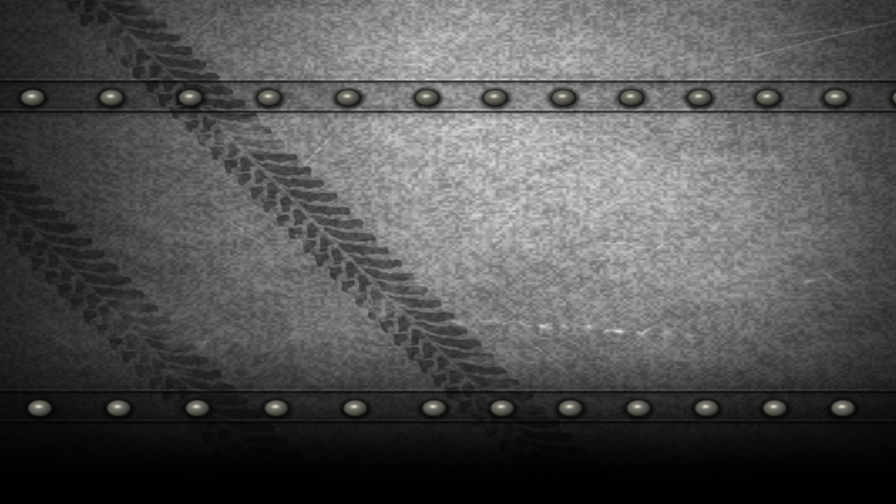
Give the GLSL for this texture, as a Shadertoy shader.

```glsl
// Worn steel plate with two riveted seams and two diagonal tyre tracks.
// Soft light pools shade noisy metal with cellular wear; seams, rivets, treads
// and scratches are distance functions in units of the canvas height.

const float SEAM_TOP = 0.808, SEAM_LOW = 0.192, SEAM_HALF = 0.030;
const float RIVET_WIDE = 0.1565, RIVET_NARROW = 0.1352;
const vec2 RIVET_SIZE = vec2(0.027, 0.0185);
const vec2 TRACK_AXIS = vec2(0.7, -0.714);
const vec2 TRACK_A = vec2(0.201, 1.0), TRACK_B = vec2(0.0, 0.622);
const float TRACK_HALF = 0.061, TREAD_PITCH = 0.037, TREAD_INK = 0.43;
const int SCRATCHES = 44;
const float AMBIENT = 0.20, MAIN_POOL = 0.40, TOP_POOL = 0.17;
const float GRAIN = 0.36, MOTTLE = 0.34;

vec2 hash2(vec2 c) {
    return fract(sin(vec2(dot(c, vec2(127.1, 311.7)), dot(c, vec2(269.5, 183.3)))) * 43758.5);
}

// Smooth value noise, 0 to 1
float noise(vec2 p) {
    vec2 id = floor(p), f = fract(p);
    f *= f * (3.0 - 2.0 * f);
    float low = mix(hash2(id).x, hash2(id + vec2(1, 0)).x, f.x);
    return mix(low, mix(hash2(id + vec2(0, 1)).x, hash2(id + 1.0).x, f.x), f.y);
}

// Distance to the nearest random cell point
float cells(vec2 p) {
    vec2 id = floor(p), f = fract(p);
    float d = 2.0;
    for (int j = -1; j <= 1; j++)
        for (int i = -1; i <= 1; i++) {
            vec2 o = vec2(i, j);
            d = min(d, length(o + hash2(id + o) - f));
        }
    return d;
}

float pool(vec2 p, vec2 centre, vec2 size) {
    vec2 d = (p - centre) / size;
    return exp(-dot(d, d));
}

// Large-scale light: two pools, dark sides and a black foot
float lighting(vec2 p) {
    float light = AMBIENT + MAIN_POOL * pool(p, vec2(1.15, 0.62), vec2(0.85, 0.43))
                + TOP_POOL * pool(p, vec2(0.88, 0.92), vec2(0.36, 0.25));
    float sides = smoothstep(-0.25, 0.50, p.x) * smoothstep(2.02, 1.32, p.x);
    return light * mix(0.42, 1.05, sides) * smoothstep(0.03, 0.36, p.y);
}

// Tapered scratch between two points
float scratch(vec2 p, vec2 a, vec2 b, float width) {
    vec2 ab = b - a;
    float t = clamp(dot(p - a, ab) / dot(ab, ab), 0.0, 1.0);
    return smoothstep(width, 0.0, length(p - a - ab * t)) * sin(3.14 * t);
}

float scratches(vec2 p, float px, float wear) {
    float sum = 0.0;
    for (int i = 0; i < SCRATCHES; i++) {
        vec2 h = hash2(vec2(i, 7)), k = hash2(vec2(i, 23));
        vec2 c = vec2(h.x * 1.78, 0.25 + 0.75 * h.y);
        float angle = (k.x - 0.4) * 2.2;
        vec2 r = vec2(cos(angle), sin(angle)) * mix(0.02, 0.13, k.y * k.y);
        sum += 0.15 * scratch(p, c - r, c + r, 0.0012 + px);
    }
    vec2 q = p + vec2(0.0, 0.004 * sin(p.x * 37.0) + 0.002 * sin(p.x * 91.0));
    sum += 0.55 * wear * scratch(q, vec2(0.82, 0.372), vec2(1.48, 0.328), 0.008);
    sum += 0.30 * wear * scratch(q, vec2(1.40, 0.455), vec2(1.80, 0.435), 0.006);
    sum += 0.35 * scratch(p, vec2(1.42, 0.870), vec2(1.88, 0.985), 0.004);
    return sum + 0.22 * scratch(p, vec2(1.50, 0.925), vec2(1.80, 0.955), 0.003);
}

// Slanted feather bars on one side, chunky blocks on the other
float tread(vec2 p, vec2 start, float px) {
    vec2 d = p - start + 0.005 * (vec2(noise(p * 75.0), noise(p * 75.0 + 31.0)) - 0.5);
    float s = dot(d, TRACK_AXIS) / TREAD_PITCH;
    float u = dot(d, vec2(-TRACK_AXIS.y, TRACK_AXIS.x)) / TRACK_HALF;
    float aa = 1.5 * px / TREAD_PITCH, au = 1.5 * px / TRACK_HALF;
    float barWave = abs(fract(s - 2.7 * u + 0.9 * u * u) - 0.5);
    float barWidth = 0.36 - 0.12 * u * u;
    float bars = smoothstep(barWidth + aa, barWidth - aa, barWave) * smoothstep(-0.10, -0.10 + 2.0 * au, u);
    float blockWave = abs(fract(s + 0.8 * u + 0.14 * sin(u * 13.0)) - 0.5);
    float blocks = smoothstep(0.34 + aa, 0.34 - aa, blockWave) * smoothstep(-0.12, -0.12 - 2.0 * au, u);
    blocks *= smoothstep(0.02, 0.02 + 2.0 * au, abs(u + 0.60 - 0.14 * sin(s * 6.283)));
    float edge = 0.93 + 0.08 * sin(s * 6.283);
    return (0.25 + 0.75 * max(bars, blocks)) * smoothstep(edge + au, edge - au, abs(u));
}

// Recessed strip with a dark groove and a light lip on each edge
float seam(float light, float y, float px) {
    float d = abs(y) - SEAM_HALF, w = 0.0022 + px;
    light *= mix(1.0, 0.86, smoothstep(px, -px, d));
    light *= 1.0 - 0.60 * smoothstep(w, 0.0, abs(d));
    light *= 1.0 - 0.18 * smoothstep(0.018, 0.0, abs(d));
    return light + (0.03 + 0.22 * light) * smoothstep(w, 0.0, abs(d - sign(y) * 0.0045));
}

// One row of domed rivets: six wide steps, then narrower ones
vec3 rivets(vec3 col, vec2 p, vec2 first, float px) {
    for (int i = 0; i < 13; i++) {
        float n = float(i);
        float x = first.x + RIVET_WIDE * min(n, 5.0) + RIVET_NARROW * max(n - 5.0, 0.0);
        vec2 q = (p - vec2(x, first.y)) / RIVET_SIZE;
        float r = length(q), aa = px / RIVET_SIZE.y;
        col *= 1.0 - 0.65 * smoothstep(1.45, 0.85, length(q + vec2(0.0, 0.08)));
        float dome = 0.30 + 0.12 * q.y - 0.08 * q.x + 0.12 * smoothstep(0.9, 0.2, r);
        dome += 0.42 * pool(q, vec2(-0.08, 0.18), vec2(0.26, 0.20));
        dome *= mix(0.30, 1.0, smoothstep(0.95, 0.68, r));
        col = mix(col, max(dome, 0.03) * vec3(1.0, 0.99, 0.91), smoothstep(0.92 + aa, 0.92 - aa, r));
    }
    return col;
}

void mainImage(out vec4 fragColor, in vec2 fragCoord) {
    vec2 p = fragCoord / iResolution.y;
    float px = 1.0 / iResolution.y;

    // Metal surface
    float wear = smoothstep(0.25, 0.75, cells(p * vec2(34.0, 58.0)));
    float mottle = 0.4 * noise(p * vec2(6.0, 11.0)) + 0.3 * noise(p * vec2(17.0, 31.0) + 5.0)
                 + 0.3 * noise(p * vec2(45.0, 80.0) + 9.0);
    float grain = noise(p * vec2(150.0, 210.0));
    float surface = 1.0 + MOTTLE * (mottle - 0.5) + GRAIN * (grain - 0.5) + 0.06 * (wear - 0.4);
    float steel = lighting(p) * surface * (1.0 + scratches(p, px, wear));

    // Tyre marks, seams and rivets
    float ink = max(tread(p, TRACK_A, px), 0.85 * tread(p, TRACK_B, px));
    steel *= 1.0 - TREAD_INK * ink * (1.0 - 0.5 * smoothstep(0.5, 0.75, mottle));
    steel = seam(steel, p.y - SEAM_TOP, px);
    steel = seam(steel, p.y - SEAM_LOW, px);
    vec3 col = rivets(vec3(steel), p, vec2(0.065, 0.806), px);
    col = rivets(col, p, vec2(0.079, 0.190), px);
    fragColor = vec4(clamp(col, 0.0, 1.0), 1.0);
}
```
